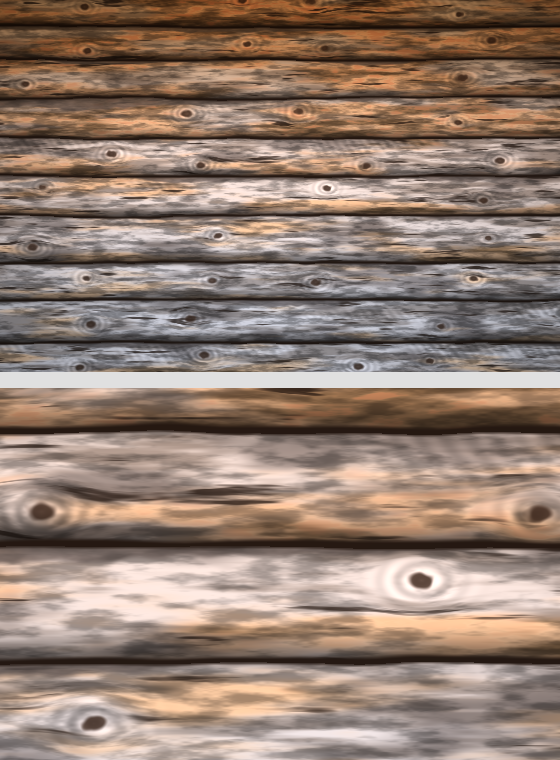
Top: the whole. Bottom: its middle third, enlarged.
Give the GLSL for this texture, as a WebGL 2 fragment shader.

```glsl
#version 300 es
precision highp float;

uniform vec2 u_resolution;
out vec4 fragColor;

const int LOGS = 10;
const float SEAMS[11] = float[11](-0.035, 0.076, 0.190, 0.294, 0.418,
                                  0.524, 0.627, 0.735, 0.837, 0.927, 1.03);
const vec3 SILVER = vec3(0.74, 0.71, 0.72);
const vec3 ASH = vec3(0.53, 0.49, 0.48);
const vec3 SLATE = vec3(0.35, 0.32, 0.32);
const vec3 TAN = vec3(0.80, 0.64, 0.50);
const vec3 RUST = vec3(0.72, 0.45, 0.31);
const vec3 UMBER = vec3(0.47, 0.36, 0.25);
const vec3 GAP = vec3(0.13, 0.09, 0.07);

float hash(vec2 p) {
    vec3 q = fract(vec3(p.xyx) * 0.1031);
    q += dot(q, q.yzx + 33.33);
    return fract((q.x + q.y) * q.z);
}

float noise(vec2 p) {
    vec2 i = floor(p), f = fract(p);
    f = f * f * (3.0 - 2.0 * f);
    return mix(mix(hash(i), hash(i + vec2(1, 0)), f.x),
               mix(hash(i + vec2(0, 1)), hash(i + vec2(1, 1)), f.x), f.y);
}

float fbm(vec2 p) {
    float sum = 0.0, amp = 0.53;
    for (int i = 0; i < 4; i++) {
        sum += amp * noise(p);
        p = p * 2.03 + 17.3;
        amp *= 0.5;
    }
    return sum;
}

// Height of a slightly crooked joint between two logs
float seamHeight(int i, float x) {
    float row = float(i) * 7.3;
    return SEAMS[i] + 0.010 * (noise(vec2(x * 3.0, row)) - 0.5)
                    + 0.004 * (noise(vec2(x * 17.0, row + 3.0)) - 0.5);
}

// Offset from the nearest knot centre in xy, its radius in z
vec3 nearestKnot(float x, float y, float row, float height) {
    const float SPACING = 0.36;
    vec3 best = vec3(9.0, 9.0, 0.01);
    for (int k = -1; k <= 1; k++) {
        vec2 id = vec2(floor(x / SPACING) + float(k) + 20.0, row * 5.0 + 2.0);
        if (hash(id) < 0.25) continue;
        vec2 centre = vec2((id.x - 20.0 + 0.15 + 0.7 * hash(id + 31.0)) * SPACING,
                           height * (0.28 + 0.45 * hash(id + 57.0)));
        vec2 q = vec2(x, y) - centre;
        if (length(q) < length(best.xy)) best = vec3(q, mix(0.007, 0.013, hash(id + 83.0)));
    }
    return best;
}

// Weathered surface: grey skin over warm wood, streaked along the log
vec3 woodColor(vec2 p, vec2 grain, float t, float warmth, float row) {
    vec2 shift = vec2(row * 13.7, row * 5.1);
    float broad = fbm(grain * vec2(3.0, 22.0) + shift);
    float streak = fbm(grain * vec2(7.0, 75.0) + shift + 40.0);
    float fleck = fbm(grain * vec2(26.0, 120.0) + shift + 80.0);
    vec3 col = mix(ASH, SILVER, smoothstep(0.32, 0.62, streak));
    col = mix(col, SLATE, 0.65 * smoothstep(0.52, 0.76, fbm(p * vec2(6.0, 20.0) + shift + 9.0)));
    float bare = broad + 0.30 * (0.5 - t) + 0.22 * (warmth - 0.5) + 0.25 * (streak - 0.5);
    vec3 warm = mix(UMBER, TAN, smoothstep(0.30, 0.58, streak));
    warm = mix(warm, RUST, 0.6 * smoothstep(0.55, 0.72, fleck) * warmth);
    col = mix(col, warm, 0.85 * smoothstep(0.42, 0.66, bare));
    col *= mix(0.72, 1.14, smoothstep(0.25, 0.65, fleck));
    // Drying cracks and diagonal tool marks
    float crack = smoothstep(0.66, 0.80, fbm(grain * vec2(9.0, 110.0) + shift + 130.0));
    float marks = smoothstep(0.5, 0.75, noise(p * vec2(5.0, 13.0) + shift)) * smoothstep(0.35, 0.7, t);
    col *= 1.0 + 0.07 * marks * sin(dot(p, vec2(270.0, 210.0)) + 5.0 * broad);
    return mix(col, GAP, 0.75 * crack);
}

void main() {
    vec2 uv = gl_FragCoord.xy / u_resolution;
    vec2 p = vec2(uv.x * u_resolution.x / u_resolution.y, uv.y);
    float pixel = 1.0 / u_resolution.y;

    int index = 0;
    for (int i = 1; i < LOGS; i++) if (p.y > seamHeight(i, p.x)) index = i;
    float row = float(index);
    float low = seamHeight(index, p.x), high = seamHeight(index + 1, p.x);
    float height = high - low, y = p.y - low, t = y / height;
    float warmth = smoothstep(0.25, 0.85, uv.y);

    // Grain bends around each knot
    vec3 knot = nearestKnot(p.x, y, row, height);
    float r = length(knot.xy * vec2(0.75, 1.15));
    float halo = exp(-r * r / (9.0 * knot.z * knot.z));
    vec2 grain = p - vec2(0.0, 0.75 * knot.y * halo);
    vec3 col = woodColor(p, grain, t, warmth, row);

    float ringWarp = 5.0 * noise(p * vec2(24.0, 40.0));
    col *= 1.0 + 0.16 * halo * sin(r * 480.0 + ringWarp);
    float core = 1.0 - smoothstep(knot.z * 0.55, knot.z + pixel, r + 0.004 * (noise(p * 130.0) - 0.5));
    col = mix(col, GAP * 1.7, 0.82 * core);

    // Torn bark along the upper edge
    float tear = (index == 6 ? 0.34 * (1.0 - uv.x / 0.65) : 0.0)
               + 0.30 * (noise(vec2(p.x * 4.0, row * 9.0)) - 0.62) + 0.06 * noise(p * 45.0);
    float bark = smoothstep(-0.03, 0.03, tear - (1.0 - t));
    col = mix(col, SLATE * (0.65 + 0.8 * fbm(p * vec2(25.0, 80.0))), 0.8 * bark);

    // Rounded shading, then the dark joint
    col *= mix(0.48, 1.06, smoothstep(0.0, 0.36, t)) * mix(1.0, 0.85, smoothstep(0.8, 1.0, t));
    float joint = 0.0025 + 0.003 * noise(vec2(p.x * 12.0, row * 4.0));
    col = mix(GAP, col, smoothstep(joint - pixel, joint + 0.003 + pixel, y));
    col = mix(col, GAP, 0.7 * (1.0 - smoothstep(0.0, 0.002 + pixel, high - p.y)));

    // Cool below, amber above, darker toward the corners
    col *= mix(vec3(0.93, 0.98, 1.02), vec3(1.04, 0.98, 0.92), smoothstep(0.1, 0.6, uv.y));
    col *= mix(vec3(1.0), vec3(0.80, 0.65, 0.45), smoothstep(0.6, 1.0, uv.y));
    vec2 fromCentre = (uv - vec2(0.5, 0.47)) * vec2(1.0, 1.05);
    col *= 1.10 - 0.85 * dot(fromCentre, fromCentre);
    fragColor = vec4(clamp(col, 0.0, 1.0), 1.0);
}
```
